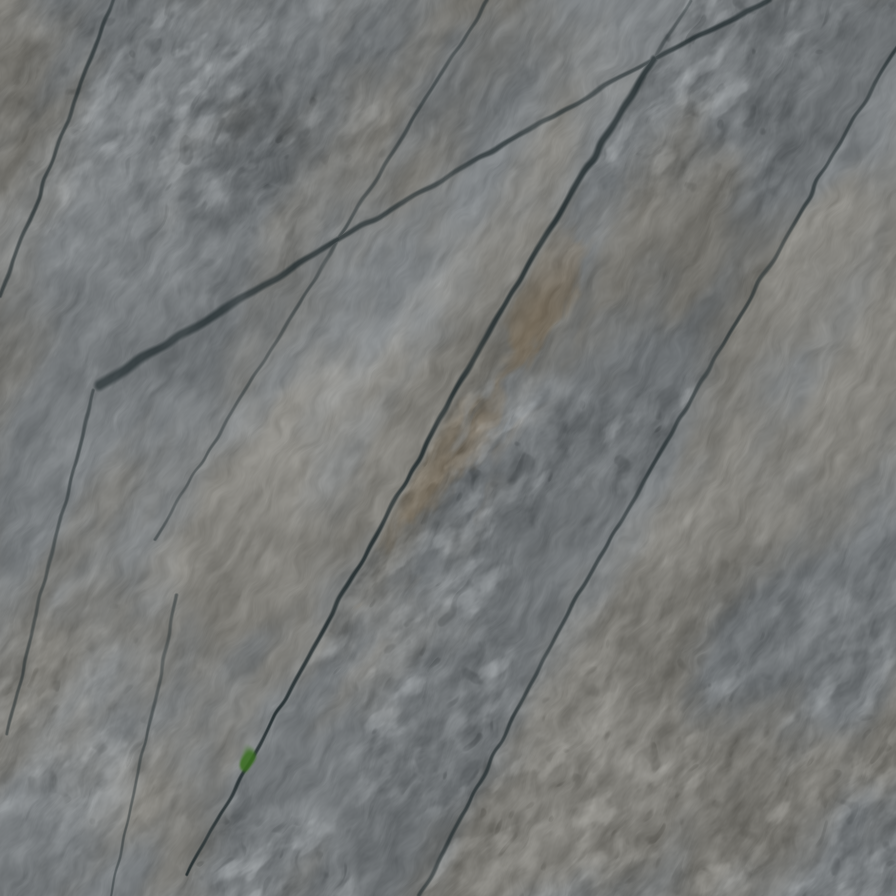
Write a WebGL 1 fragment shader that draws this texture.

```glsl
precision highp float;
uniform vec2 u_resolution;

float hash(vec2 p) {
  vec3 q = fract(vec3(p.xyx) * 0.1031);
  q += dot(q, q.yzx + 33.33);
  return fract((q.x + q.y) * q.z);
}

float noise(vec2 p) {
  vec2 cell = floor(p), f = fract(p);
  f = f * f * (3.0 - 2.0 * f);
  vec2 e = vec2(0.0, 1.0);
  return mix(mix(hash(cell), hash(cell + e.yx), f.x),
             mix(hash(cell + e.xy), hash(cell + e.yy), f.x), f.y);
}

float fbm(vec2 p) {
  float sum = 0.0, amp = 0.533;
  for (int i = 0; i < 4; i++) {
    sum += amp * noise(p);
    p = mat2(1.6, 1.2, -1.2, 1.6) * p + 17.3;
    amp *= 0.5;
  }
  return sum;
}

// Coordinates along and across a direction given by its angle
vec2 along(vec2 p, float angle) {
  vec2 d = vec2(cos(angle), sin(angle));
  return vec2(dot(p, d), dot(p, vec2(d.y, -d.x))) + 4.0;
}

// Signed distance to a line, positive on the right of a to b
float side(vec2 p, vec2 a, vec2 b) {
  vec2 d = normalize(b - a);
  return dot(p - a, vec2(d.y, -d.x));
}

float rightOf(float d) {
  return smoothstep(-0.004, 0.004, d);
}

float blob(vec2 p, vec2 center, vec2 radius) {
  vec2 d = (p - center) / radius;
  return exp(-dot(d, d));
}

// Soft crack whose half width goes from wa at a to wb at b
float seam(vec2 p, vec2 a, vec2 b, float wa, float wb) {
  vec2 ab = b - a;
  float t = clamp(dot(p - a, ab) / dot(ab, ab), 0.0, 1.0);
  float w = mix(wa, wb, t);
  return 1.0 - smoothstep(w * 0.3, w + 0.0016, length(p - a - ab * t));
}

void main() {
  vec2 p = gl_FragCoord.xy / u_resolution;
  vec2 wobble = vec2(noise(p * 45.0), noise(p * 45.0 + 70.0)) - 0.5;
  vec2 s = p + 0.0035 * wobble;

  // Corners of the slabs
  vec2 leftTip = vec2(0.111, 0.570), crossing = vec2(0.378, 0.733);
  vec2 fork = vec2(0.729, 0.935), bend = vec2(0.560, 0.655);
  vec2 foot = vec2(0.208, 0.023), edgeLow = vec2(0.469, 0.0);
  vec2 edgeMid = vec2(0.638, 0.323), edgeTop = vec2(1.0, 0.948);

  float mainSide = side(s, foot, fork);
  float inStrip = rightOf(mainSide);
  float inRight = rightOf(side(s, edgeMid, mix(edgeLow, edgeTop, step(edgeMid.y, s.y)))
                          * (s.y < edgeMid.y ? -1.0 : 1.0));
  float strip = inStrip * (1.0 - inRight);
  float below = rightOf(side(s, leftTip, fork));
  float pale = below * (1.0 - inStrip) * rightOf(side(s, vec2(0.172, 0.398), crossing));

  // Slab tones with broad drifts of light
  float tone = 0.468 + 0.020 * pale - 0.027 * strip + 0.010 * inRight;
  tone += 0.035 * blob(p, vec2(0.36, 0.52), vec2(0.17, 0.14)) * (1.0 - inStrip);
  tone += 0.035 * blob(p, vec2(0.91, 0.64), vec2(0.15, 0.22)) * inRight;
  tone -= 0.025 * blob(p, vec2(0.90, 0.30), vec2(0.16, 0.12)) * inRight;
  tone -= 0.025 * blob(p, vec2(0.28, 0.80), vec2(0.10, 0.14)) * (1.0 - below);

  // Streaks, fine brushed grain and mottling
  vec2 steep = along(p + 0.012 * wobble, 1.05), slant = along(p, 0.75);
  float clouds = fbm(slant * vec2(5.0, 13.0));
  float grain = fbm(steep * vec2(36.0, 120.0));
  float mottle = fbm(along(p, 0.9) * vec2(38.0, 65.0));
  float rough = blob(p, vec2(0.22, 0.88), vec2(0.20, 0.16)) * (1.0 - below)
              + 0.8 * blob(p, vec2(0.07, 0.18), vec2(0.13, 0.14))
              + 0.8 * strip * smoothstep(0.4, 0.65, noise(p * 6.0 + 9.0))
              + 0.7 * inRight * smoothstep(0.55, 0.1, p.y);
  rough = min(rough, 1.0);
  tone += 0.16 * (clouds - 0.5) + 0.13 * (grain - 0.5);
  tone += (0.06 + 0.14 * rough) * (mottle - 0.5);

  // Pale scuffs and small dark pits on the rough areas
  float scuff = fbm(slant * vec2(20.0, 42.0) + 31.0);
  float pit = noise(steep * vec2(55.0, 100.0) + 11.0);
  tone += 0.10 * rough * smoothstep(0.56, 0.76, scuff);
  tone -= 0.07 * rough * smoothstep(0.78, 0.95, pit);

  // Cool and warm stone tints
  float warmth = fbm(along(p, 1.0) * vec2(4.0, 9.0) + 5.0);
  warmth = smoothstep(0.35, 0.68, warmth + 0.10 * inRight * p.y - 0.03);
  vec3 coolTint = vec3(-0.014, 0.003, 0.013);
  vec3 warmTint = vec3(0.010, 0.005, -0.016);
  vec3 color = tone + mix(coolTint, warmTint, warmth);

  // Rust stains beside the main seam
  float rust = strip * exp(-pow((mainSide - 0.035) / 0.035, 2.0));
  rust *= smoothstep(0.2, 0.4, p.y) * smoothstep(0.85, 0.65, p.y);
  rust *= smoothstep(0.42, 0.66, fbm(steep * vec2(14.0, 30.0) + 3.0));
  color += rust * vec3(0.025, -0.015, -0.065);

  // Seams between slabs, from deep to faint
  float deep = seam(s, foot, bend, 0.0014, 0.0030);
  deep = max(deep, seam(s, bend, fork, 0.0028, 0.0042));
  deep = max(deep, 0.85 * seam(s, leftTip, crossing, 0.0075, 0.0026));
  deep = max(deep, 0.75 * seam(s, crossing, fork, 0.0030, 0.0022));
  deep = max(deep, 0.85 * seam(s, fork, vec2(0.859, 1.0), 0.0022, 0.0034));
  float faint = seam(s, edgeLow, edgeMid, 0.0020, 0.0018);
  faint = max(faint, seam(s, edgeMid, edgeTop, 0.0020, 0.0018));
  faint = max(faint, seam(s, vec2(0.0, 0.668), vec2(0.126, 1.0), 0.0018, 0.0018));
  faint = max(faint, 0.8 * seam(s, crossing, vec2(0.544, 1.0), 0.0018, 0.0018));
  faint = max(faint, 0.7 * seam(s, vec2(0.172, 0.398), crossing, 0.0012, 0.0018));
  faint = max(faint, 0.8 * seam(s, vec2(0.007, 0.18), vec2(0.104, 0.564), 0.0014, 0.0018));
  faint = max(faint, 0.7 * seam(s, vec2(0.124, 0.0), vec2(0.198, 0.336), 0.0008, 0.0018));
  faint = max(faint, 0.6 * seam(s, fork, vec2(0.771, 1.0), 0.0018, 0.0014));
  float wear = 0.7 + 0.3 * noise(p * 30.0);
  color = mix(color, vec3(0.12, 0.16, 0.17), max(deep * 0.92, faint * 0.72) * wear);

  // Tuft of moss in the main seam
  float moss = blob(p + 0.012 * wobble, vec2(0.274, 0.152), vec2(0.008, 0.015));
  color = mix(color, vec3(0.22, 0.42, 0.12), 0.85 * smoothstep(0.25, 0.75, moss));

  gl_FragColor = vec4(clamp(color, 0.0, 1.0), 1.0);
}
```
